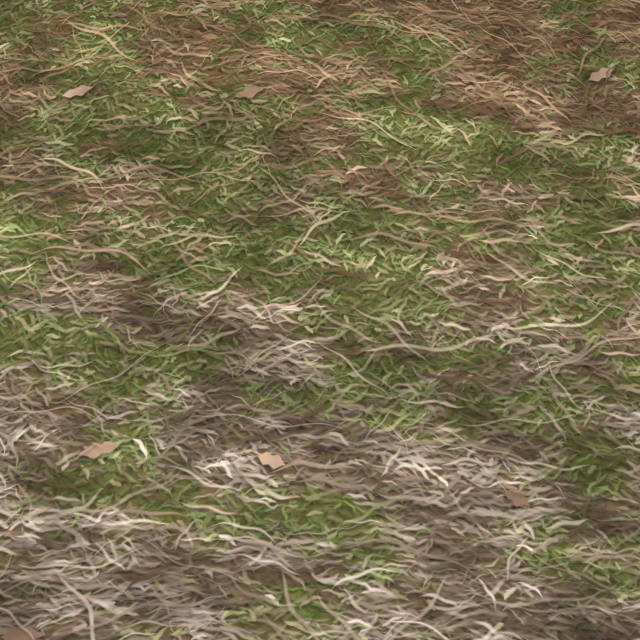
This texture is drawn by a WebGL 2 fragment shader. Its source:

```glsl
#version 300 es
precision highp float;

uniform vec2 u_resolution;
out vec4 fragColor;

const int BLADE_LAYERS = 14;
const int STRAW_LAYERS = 3;

vec4 hash4(vec3 p) {
    vec4 q = fract(p.xyzx * vec4(0.1031, 0.1030, 0.0973, 0.1099));
    q += dot(q, q.wzxy + 33.33);
    return fract((q.xxyz + q.yzzw) * q.zywx);
}

mat2 rotation(float angle) {
    float c = cos(angle), s = sin(angle);
    return mat2(c, -s, s, c);
}

vec3 ramp(vec3 low, vec3 middle, vec3 high, float t) {
    return t < 0.5 ? mix(low, middle, 2.0 * t) : mix(middle, high, 2.0 * t - 1.0);
}

float layeredSines(vec2 p) {
    float sum = 0.0, amplitude = 0.5;
    for (int i = 0; i < 4; i++) {
        p = mat2(0.8, -0.6, 0.6, 0.8) * p * 1.8 + vec2(1.7, -0.9);
        sum += amplitude * sin(p.x + 1.3 * sin(p.y));
        amplitude *= 0.7;
    }
    return sum;
}

// Distance to the nearest scattered point, in cells
float cellular(vec2 p) {
    vec2 cell = floor(p);
    float nearest = 2.0;
    for (int j = -1; j <= 1; j++)
        for (int i = -1; i <= 1; i++) {
            vec2 c = cell + vec2(i, j);
            nearest = min(nearest, length(c + hash4(vec3(c, 3.0)).xy - p));
        }
    return nearest;
}

// Share of living grass around a point of the ground
float greenness(vec2 p) {
    float band = 0.4 * exp(-14.0 * (p.y - 0.1) * (p.y - 0.1));
    float bareCorner = 0.4 * smoothstep(0.0, 0.4, p.x) * smoothstep(0.1, 0.4, p.y);
    float dryFront = 0.25 * smoothstep(0.0, -0.4, p.y);
    float field = layeredSines(p * vec2(8.0, 13.0)) + band - bareCorner - dryFront;
    return mix(0.12, 0.92, smoothstep(-0.5, 0.6, field));
}

vec3 dryColor(float t, float y) {
    vec3 tint = mix(vec3(1.0, 0.91, 0.83), vec3(1.0, 0.99, 1.03), smoothstep(0.4, -0.3, y));
    t *= 1.0 - 0.3 * smoothstep(0.0, 0.45, y);
    return tint * ramp(vec3(0.36, 0.29, 0.22), vec3(0.61, 0.54, 0.46), vec3(0.86, 0.80, 0.71), t);
}

vec3 grassColor(float t, float yellowing) {
    vec3 green = ramp(vec3(0.27, 0.32, 0.14), vec3(0.43, 0.50, 0.27), vec3(0.60, 0.66, 0.42), t);
    vec3 olive = ramp(vec3(0.38, 0.35, 0.22), vec3(0.54, 0.51, 0.37), vec3(0.73, 0.70, 0.54), t);
    return mix(green, olive, smoothstep(0.3, 0.9, yellowing));
}

// One layer of thin, crooked strands with faint shadows below them
vec3 paintStrands(vec3 color, vec2 p, vec2 size, float width, float living,
                  float light, float seed, float soft) {
    vec2 home = floor(p / size);
    for (int j = -1; j <= 1; j++)
        for (int i = -1; i <= 1; i++) {
            vec2 cell = home + vec2(i, j);
            vec4 h = hash4(vec3(cell, seed));
            vec4 k = hash4(vec3(cell, seed + 50.0));
            vec2 center = (cell + h.xy) * size;
            float green = step(k.x, living * greenness(center));
            float swing = 2.0 * h.z - 1.0;
            float angle = swing * mix(0.45 + 0.65 * swing * swing, 1.15, green) - 0.06;
            float reach = size.x * mix(0.25, 0.85, h.w) * mix(1.0, 0.65, green);
            reach *= 1.0 - 0.4 * abs(sin(angle));

            vec2 q = rotation(angle) * (p - center);
            float along = q.x / reach;
            q.y += (k.w - 0.5) * 0.5 * reach * (along * along - 0.4);
            q.y += 0.05 * reach * sin(along * 5.0 + k.x * 20.0);
            float breadth = width * (0.4 + 1.2 * k.z);
            float edge = breadth * (1.0 - along * along * along * along);
            float cover = smoothstep(soft, -soft, abs(q.y) - edge);
            float shadow = smoothstep(2.0 * soft, -soft, abs(q.y + 1.6 * breadth) - edge);

            // Neighbouring strands share a tone, which forms clumps
            float clump = layeredSines(center * vec2(14.0, 24.0) + 4.0);
            float t = clamp(0.5 + 0.8 * (k.y - 0.5) + 0.4 * clump, 0.0, 1.0);
            vec3 tone = mix(dryColor(t, center.y), grassColor(t, k.z), green);
            color = mix(color * (1.0 - 0.1 * shadow), tone * light, cover * mix(0.55, 0.95, k.w));
        }
    return color;
}

// Rare fallen leaves with ragged outlines
vec3 paintLeaves(vec3 color, vec2 p, float size, float soft) {
    vec2 cell = floor(p / size);
    vec4 h = hash4(vec3(cell, 91.0));
    vec2 q = rotation(h.z - 0.6) * (p - (cell + 0.25 + 0.5 * h.xy) * size);
    float along = q.x / (size * mix(0.08, 0.15, h.z));
    float ragged = 1.0 + 0.25 * sin(along * 7.0 + h.x * 6.0);
    float edge = size * 0.045 * ragged * (1.0 - along * along);
    float present = step(h.w, 0.32);
    float shadow = smoothstep(3.0 * soft, -soft, abs(q.y + 0.004) - edge);
    float cover = smoothstep(soft, -soft, abs(q.y) - edge);
    vec3 leaf = mix(vec3(0.58, 0.46, 0.38), vec3(0.78, 0.65, 0.56), h.x);
    return mix(color * (1.0 - 0.3 * present * shadow), leaf, present * cover);
}

void main() {
    vec2 uv = gl_FragCoord.xy / u_resolution;

    // Receding ground: features shrink towards the top
    float depth = 1.35 - 0.6 * uv.y;
    vec2 p = vec2((uv.x - 0.5) / depth, -log(depth) / 0.6);
    float soft = max(0.0019, 0.75 / u_resolution.y);

    // Grainy soil and moss
    float grain = cellular(p * vec2(70.0, 120.0));
    vec3 color = mix(vec3(0.46, 0.37, 0.29), vec3(0.38, 0.39, 0.21), greenness(p));
    color *= 1.12 - 0.3 * grain;

    // Short litter and blades, darkest underneath
    for (int i = 0; i < BLADE_LAYERS; i++) {
        float height = float(i) / float(BLADE_LAYERS - 1);
        float span = mix(0.028, 0.054, fract(float(i) * 0.618));
        color = paintStrands(color, p, span * vec2(1.0, 0.65), 0.0018, 1.0,
                             mix(0.9, 1.12, height), float(i) * 3.0 + 7.0, soft);
    }

    // Leaves and long loose straws on top
    color = paintLeaves(color, p, 0.2, soft);
    for (int i = 0; i < STRAW_LAYERS; i++) {
        float span = 0.07 + 0.03 * float(i);
        color = paintStrands(color, p, span * vec2(1.0, 0.65), 0.0018, 0.35,
                             1.15, 131.0 + 5.0 * float(i), soft);
    }

    // Lit and shaded areas, broad and then clump sized
    float shade = 0.12 * layeredSines(p * vec2(4.0, 7.0) + 9.0);
    shade += 0.12 * layeredSines(p * vec2(19.0, 33.0) + 2.0);
    fragColor = vec4(color * (1.02 + shade), 1.0);
}
```
